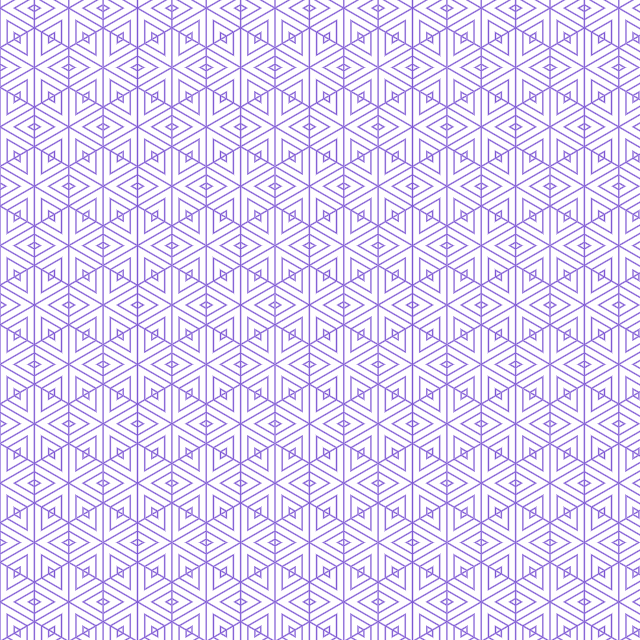
Give the GLSL for this pattern, as a three.js fragment shader.

```glsl
// Thin violet lattice of hexagonal cells, each split into three rhombi with nested rhombi inside.
#define COLUMNS 9.309
#define ROWS 5.389
#define ORIGIN vec2(0.0537, 0.9564)
#define LINE_WIDTH 0.00198
#define EDGE_SOFTNESS 0.00195
#define MIDDLE_SCALE 0.58
#define INNER_SCALE 0.17
#define PAPER vec3(1.0, 0.996, 1.0)
#define INK vec3(0.49, 0.34, 0.83)

varying vec2 vUv;

const float SQRT3 = 1.7320508;

// Offset from the nearest hexagon centre, for hexagons of side 1.
vec2 hexCell(vec2 p) {
  vec2 period = vec2(SQRT3, 3.0);
  vec2 a = mod(p + 0.5 * period, period) - 0.5 * period;
  vec2 b = mod(p, period) - 0.5 * period;
  return dot(a, a) < dot(b, b) ? a : b;
}

// Turns the cell by thirds until the point lies in its upper rhombus.
vec2 foldToUpperFace(vec2 p) {
  mat2 thirdTurn = mat2(-0.5, 0.5 * SQRT3, -0.5 * SQRT3, -0.5);
  for (int i = 0; i < 2; i++) {
    if (p.y * SQRT3 < abs(p.x)) p = thirdTurn * p;
  }
  return p - vec2(0.0, 0.5);
}

// Distance to the outline, the nested rhombi and the short diagonal.
float faceLines(vec2 p) {
  float radius = abs(p.x) * 2.0 / SQRT3 + abs(p.y) * 2.0;
  float rings = min(abs(radius - 1.0),
                    min(abs(radius - MIDDLE_SCALE), abs(radius - INNER_SCALE)));
  return min(rings * SQRT3 / 4.0, abs(p.x));
}

void main() {
  vec2 cellScale = vec2(COLUMNS * SQRT3, ROWS * 3.0);
  vec2 p = foldToUpperFace(hexCell((vUv - ORIGIN) * cellScale));

  // Back to canvas units for a constant line width.
  float d = faceLines(p) / cellScale.x;
  float ink = clamp(0.5 + (0.5 * LINE_WIDTH - d) / EDGE_SOFTNESS, 0.0, 1.0);
  gl_FragColor = vec4(mix(PAPER, INK, ink), 1.0);
}
```
